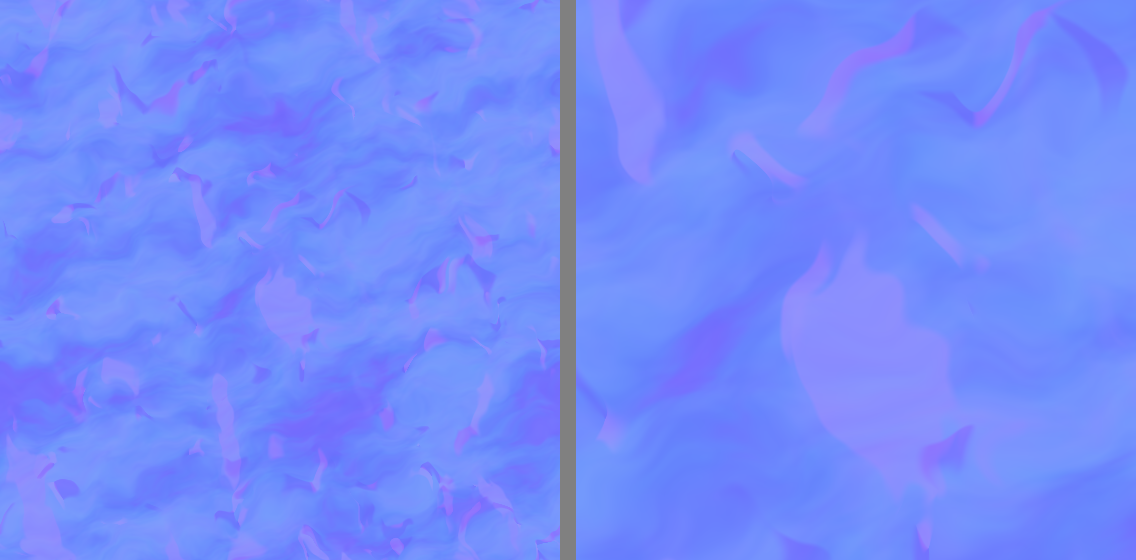
Left: the whole. Right: its middle third, enlarged.
Reproduce this texture map procedurally as a Shadertoy shader.

```glsl
// Tiling normal map of weathered rock: slanted rough relief crossed by small steep ledges.

const vec2  RELIEF_FREQ   = vec2(5.0, 8.0); // whole repeats, so the tile wraps
const float RELIEF_GAIN   = 0.54;
const float RELIEF_SIGMA  = 0.32;           // typical spread of the relief noise
const float BROAD_WEIGHT  = 0.45;
const float WARP_FREQ     = 7.0;
const float WARP_AMOUNT   = 0.040;
const float LEDGE_FREQ    = 5.0;
const float LEDGE_WIDTH   = 0.20;           // in units of ledge height
const float LEDGE_STEP    = 0.010;          // distance for measuring its slope
const vec2  FACET_FREQ    = vec2(9.0, 5.0);
const float FACET_LEVEL   = 0.38;           // higher means fewer upright facets
const float GRAIN         = 0.035;

// Red and green of the slopes, from lit to shaded
const vec2 SLOPE_PALE   = vec2(0.490, 0.598);
const vec2 SLOPE_LIGHT  = vec2(0.462, 0.582);
const vec2 SLOPE_MID    = vec2(0.425, 0.550);
const vec2 SLOPE_DARK   = vec2(0.412, 0.508);
const vec2 SLOPE_VIOLET = vec2(0.450, 0.440);
const vec2 FACET_COLOR  = vec2(0.555, 0.555); // upright facets
const float LEDGE_RED   = 0.570;              // ledges facing right
const float LEDGE_GREEN = 0.440;              // ledges facing down

float hash(vec2 cell, float seed) {
    vec3 v = fract(vec3(cell.xyx + seed * 17.3) * vec3(0.1031, 0.1030, 0.0973));
    v += dot(v, v.yzx + 33.33);
    return fract((v.x + v.y) * v.z);
}

float corner(vec2 cell, vec2 offset, vec2 period, float seed) {
    float angle = 6.28319 * hash(mod(cell, period), seed);
    return dot(vec2(cos(angle), sin(angle)), offset);
}

// Gradient noise that repeats after a whole number of cells
float noise(vec2 p, vec2 period, float seed) {
    p += seed * vec2(0.37, 0.61);
    vec2 i = floor(p), f = fract(p);
    vec2 w = f * f * f * (f * (f * 6.0 - 15.0) + 10.0);
    vec2 e = vec2(0.0, 1.0);
    float low  = mix(corner(i, f, period, seed),
                     corner(i + e.yx, f - e.yx, period, seed), w.x);
    float high = mix(corner(i + e, f - e, period, seed),
                     corner(i + 1.0, f - 1.0, period, seed), w.x);
    return mix(low, high, w.y);
}

float fbm(vec2 p, vec2 freq, int octaves, float gain, float seed) {
    float sum = 0.0, amp = 1.0;
    for (int i = 0; i < octaves; i++) {
        sum += amp * noise(p * freq, freq, seed + float(i));
        amp *= gain;
        freq *= 2.0;
    }
    return sum;
}

float ledgeHeight(vec2 p, float freq, float seed) {
    return fbm(p, vec2(freq, freq - 1.0), 3, 0.42, seed);
}

// Slope colour for a shade counted in standard deviations
vec2 slopeRamp(float shade) {
    vec2 c = mix(SLOPE_PALE, SLOPE_LIGHT, smoothstep(-2.2, -0.8, shade));
    c = mix(c, SLOPE_MID, clamp((shade + 0.7) / 0.9, 0.0, 1.0));
    c = mix(c, SLOPE_DARK, clamp((shade - 0.2) / 0.7, 0.0, 1.0));
    return mix(c, SLOPE_VIOLET, smoothstep(0.9, 2.0, shade));
}

void mainImage(out vec4 fragColor, in vec2 fragCoord) {
    vec2 uv = fragCoord / iResolution.xy;

    // Bend the domain to break up straight streaks
    vec2 p = uv + WARP_AMOUNT * vec2(fbm(uv, vec2(WARP_FREQ), 3, 0.55, 1.0),
                                     fbm(uv, vec2(WARP_FREQ), 3, 0.55, 5.0));

    // Rough relief, sheared by a whole tile so streaks rise to the right
    vec2 slanted = vec2(p.x - p.y, p.y);
    float relief = fbm(slanted, RELIEF_FREQ, 5, RELIEF_GAIN, 10.0)
                 + BROAD_WEIGHT * noise(p * 3.0, vec2(3.0), 16.0);
    vec2 slope = slopeRamp(relief / RELIEF_SIGMA);

    // Upright facets leaning to the lower right, with a soft lavender rim
    float facet = fbm(vec2(p.x, p.y + p.x), FACET_FREQ, 4, 0.45, 24.0);
    float rim = smoothstep(FACET_LEVEL - 0.25, FACET_LEVEL, facet);
    float core = smoothstep(FACET_LEVEL, FACET_LEVEL + 0.09, facet);
    slope = mix(slope, FACET_COLOR, 0.2 * rim + 0.7 * core);

    // Ledges: short wide pieces of contour bands, tinted by the way they face
    for (int i = 0; i < 2; i++) {
        float freq = LEDGE_FREQ + 3.0 * float(i);
        float seed = 30.0 + 10.0 * float(i);
        float h = ledgeHeight(p, freq, seed);
        vec2 rise = vec2(ledgeHeight(p + vec2(LEDGE_STEP, 0.0), freq, seed),
                         ledgeHeight(p + vec2(0.0, LEDGE_STEP), freq, seed)) - h;
        vec2 facing = rise / (length(rise) + 0.002);
        float band = smoothstep(0.0, 0.03, h)
                   * (1.0 - smoothstep(0.6 * LEDGE_WIDTH, LEDGE_WIDTH, h));
        band *= smoothstep(0.02, 0.12, noise(p * 10.0, vec2(10.0), seed + 5.0));
        float right = band * smoothstep(0.25, 0.65, facing.x);
        float down  = band * smoothstep(0.30, 0.75, -facing.y);
        slope.x = mix(slope.x, LEDGE_RED, 0.85 * right);
        slope.y = mix(slope.y, LEDGE_GREEN, 0.75 * down);
    }

    // Faint grain over everything
    slope += GRAIN * vec2(fbm(slanted, vec2(18.0, 24.0), 3, 0.5, 20.0),
                          fbm(slanted, vec2(18.0, 30.0), 3, 0.5, 60.0));

    // Blue completes the unit normal
    vec2 n = 2.0 * slope - 1.0;
    fragColor = vec4(slope, 0.5 + 0.5 * sqrt(max(0.0, 1.0 - dot(n, n))), 1.0);
}
```
